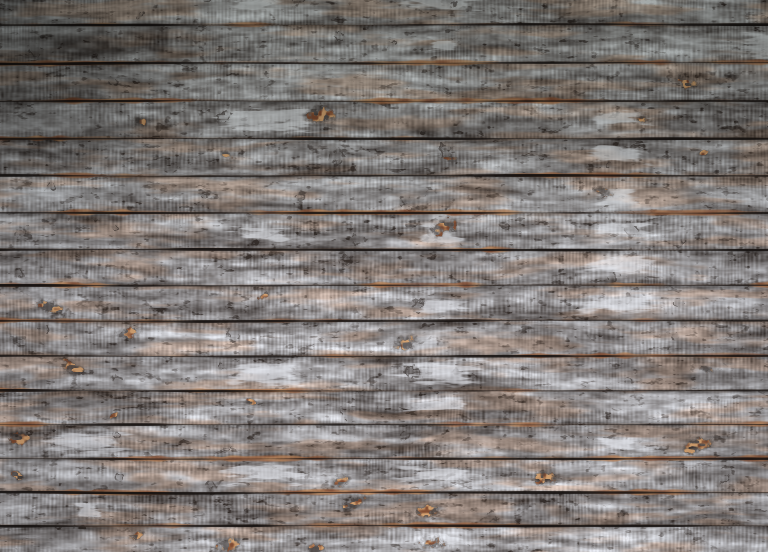
Write a WebGL 2 fragment shader that draws this texture.

```glsl
#version 300 es
precision highp float;

uniform vec2 u_resolution;
out vec4 fragColor;

const vec3 SOOT = vec3(0.19, 0.165, 0.155);
const vec3 WEATHERED = vec3(0.51, 0.50, 0.505);
const vec3 WHITEWASH = vec3(0.84, 0.85, 0.875);
const vec3 BARE_BROWN = vec3(0.59, 0.47, 0.39);
const vec3 RUST = vec3(0.46, 0.25, 0.15);
const vec3 TAN = vec3(0.82, 0.62, 0.42);
const vec3 GAP = vec3(0.08, 0.065, 0.06);

float hash(vec2 p) {
    vec3 q = fract(p.xyx * 0.1031);
    q += dot(q, q.yzx + 33.33);
    return fract((q.x + q.y) * q.z);
}

float noise(vec2 p) {
    vec2 i = floor(p), f = fract(p);
    f = f * f * (3.0 - 2.0 * f);
    return mix(mix(hash(i), hash(i + vec2(1, 0)), f.x),
               mix(hash(i + vec2(0, 1)), hash(i + vec2(1, 1)), f.x), f.y);
}

float fbm(vec2 p) {
    float sum = 0.0, amp = 0.55;
    for (int i = 0; i < 3; i++) {
        sum += amp * noise(p);
        p = p * 2.03 + 17.3;
        amp *= 0.5;
    }
    return sum;
}

// Continuous plank index: boards get slightly narrower downwards
float plankIndex(float depth) {
    const float first = 0.0453, pitch = 0.0699, shrink = 0.000362;
    return (pitch - sqrt(pitch * pitch - 4.0 * shrink * (depth - first))) / (2.0 * shrink);
}

// Fine upright saw marks, uneven in strength
float sawMarks(vec2 p, float row) {
    float wobble = 3.0 * noise(vec2(p.x * 14.0, row)) + 0.3 * noise(p * 30.0);
    float ridge = cos(6.28318 * (p.x * 138.0 + wobble));
    float strength = 0.3 + 0.7 * smoothstep(0.3, 0.65, fbm(p * vec2(7.0, 45.0) + row * 3.7));
    return strength * (0.5 * ridge + 1.5 * (noise(p * vec2(210.0, 75.0)) - 0.5));
}

// Scattered knots: x = dark rings, y = chipped bare wood
vec2 knots(vec2 p, float row, float across, float height, float chipChance) {
    const float cell = 0.17;
    vec2 mask = vec2(0.0);
    float base = floor(p.x / cell);
    for (float i = -1.0; i <= 1.0; i++) {
        vec2 id = vec2(base + i + 40.0, row * 3.0 + 11.0);
        float present = step(hash(id), 0.6);
        float center = (base + i + 0.15 + 0.7 * hash(id + 5.1)) * cell;
        float level = 0.25 + 0.55 * hash(id + 9.7);
        float radius = mix(0.005, 0.012, hash(id + 2.3));
        float chipped = step(hash(id + 14.9), chipChance);
        vec2 q = vec2(p.x - center, (across - level) * height);
        q.y += q.x * (hash(id + 7.7) - 0.5);
        q.x /= mix(1.15, 1.8, chipped);
        float d = length(q) / radius + 1.7 * (fbm(p * 120.0) - 0.48);
        float ring = 1.0 - smoothstep(0.05, 0.4, abs(d - 0.8));
        float blot = 1.0 - smoothstep(0.3, 1.6, d);
        float broken = smoothstep(0.3, 0.7, noise(p * 160.0 + 9.0));
        float flake = smoothstep(0.42, 0.58, noise(p * vec2(110.0, 170.0) + 3.0));
        mask.x = max(mask.x, present * max(0.6 * ring * broken, blot * mix(0.2, 0.65, chipped)));
        mask.y = max(mask.y, present * chipped * flake * (1.0 - smoothstep(0.6, 1.1, d)));
    }
    return mask;
}

// Occasional thick brush dabs of paint
float paintDab(vec2 p, float row, float across) {
    const float cell = 0.32;
    float i = floor(p.x / cell);
    vec2 id = vec2(i + 20.0, row + 60.0);
    vec2 halfSize = vec2(mix(0.02, 0.075, hash(id + 3.0)), mix(0.14, 0.3, hash(id + 8.0)));
    vec2 q = vec2(p.x - (i + 0.5) * cell, across - mix(0.35, 0.65, hash(id + 4.0)));
    float edge = max(abs(q.x) / halfSize.x, abs(q.y) / halfSize.y);
    edge += 1.5 * (fbm(p * vec2(22.0, 150.0)) - 0.48);
    return step(hash(id), 0.33) * (1.0 - smoothstep(0.65, 1.1, edge));
}

vec3 plankColor(vec2 p, float row, float across, float height, float chipChance) {
    vec2 g = p + vec2(row * 7.31, 0.012 * noise(p * vec2(7.0, 20.0)));
    float streak = fbm(g * vec2(7.0, 85.0));
    float patches = fbm(g * vec2(6.0, 26.0) + 31.0);
    float scuff = fbm(g * vec2(38.0, 110.0) + 57.0);
    float tone = 0.38 * streak + 0.3 * patches + 0.32 * scuff - 0.48;
    float t = 0.54 + 1.75 * tone + 0.08 * (hash(vec2(row + 30.0, 4.0)) - 0.5);
    t += 0.13 * sawMarks(p, row);
    float fleck = smoothstep(0.62, 0.8, fbm(g * vec2(65.0, 130.0) + 91.0));
    t = clamp(t - 0.3 * fleck, 0.0, 1.0);
    vec3 col = mix(SOOT, WEATHERED, min(t * 2.0, 1.0));
    col = mix(col, WHITEWASH, max(t * 2.0 - 1.0, 0.0));
    float worn = smoothstep(0.45, 0.72, fbm(g * vec2(9.0, 55.0) + 73.0));
    col = mix(col, BARE_BROWN * (0.5 + 0.9 * t), 0.5 * worn);
    col = mix(col, WHITEWASH, 0.6 * paintDab(p, row, across));
    vec2 knot = knots(p, row, across, height, chipChance);
    col = mix(col, SOOT, knot.x);
    return mix(col, mix(RUST, TAN, smoothstep(0.1, 0.7, noise(p * 150.0))), 0.85 * knot.y);
}

void main() {
    vec2 p = gl_FragCoord.xy / u_resolution.y;
    vec2 uv = gl_FragCoord.xy / u_resolution;
    float pixel = 1.0 / u_resolution.y;

    float k = plankIndex(1.0 - p.y + 0.003 * (noise(p * vec2(3.0, 9.0)) - 0.5));
    float row = floor(k), across = fract(k);
    float height = 0.0699 - 0.000724 * k;
    vec3 col = plankColor(p, row, across, height, mix(0.55, 0.12, uv.y));

    // Worn rusty edges beside each gap
    float seam = floor(k + 0.5);
    float offset = (k - seam) * height;
    float bare = smoothstep(0.42, 0.68, fbm(vec2(p.x * 7.0, seam * 5.3 + 50.0)));
    float edgeWidth = 0.0015 + 0.0055 * bare * noise(vec2(p.x * 45.0, seam + 80.0));
    float edge = 1.0 - smoothstep(edgeWidth * 0.5, edgeWidth + pixel, abs(offset + 0.0008));
    vec3 edgeColor = mix(RUST, TAN, 0.8 * noise(p * vec2(45.0, 160.0)));
    col *= 1.0 - 0.2 * (1.0 - smoothstep(0.0, 0.009, abs(offset)));
    col = mix(col, edgeColor, edge * (0.1 + 0.7 * bare));

    // Dark gap between boards, thinning out in places
    float openness = smoothstep(0.2, 0.75, fbm(vec2(p.x * 5.0, seam * 2.7 + 20.0)));
    float gapWidth = mix(0.0005, 0.0023, openness);
    float gap = 1.0 - smoothstep(gapWidth - 0.5 * pixel, gapWidth + 0.7 * pixel, abs(offset));
    col = mix(col, GAP, mix(0.5, 0.95, openness) * gap);

    // Soft light, dimmer along the top and at the left
    float topShade = smoothstep(0.45, 1.0, uv.y);
    float leftShade = 1.0 - smoothstep(0.0, 0.32, uv.x);
    float light = 1.1 * (1.0 - 0.27 * topShade) * (1.0 - leftShade * mix(0.12, 0.34, topShade));
    light *= 1.0 - 0.08 * smoothstep(0.75, 1.0, uv.x);
    col *= light * mix(vec3(1.0), vec3(0.98, 1.0, 0.97), topShade);
    fragColor = vec4(clamp(col, 0.0, 1.0), 1.0);
}
```
